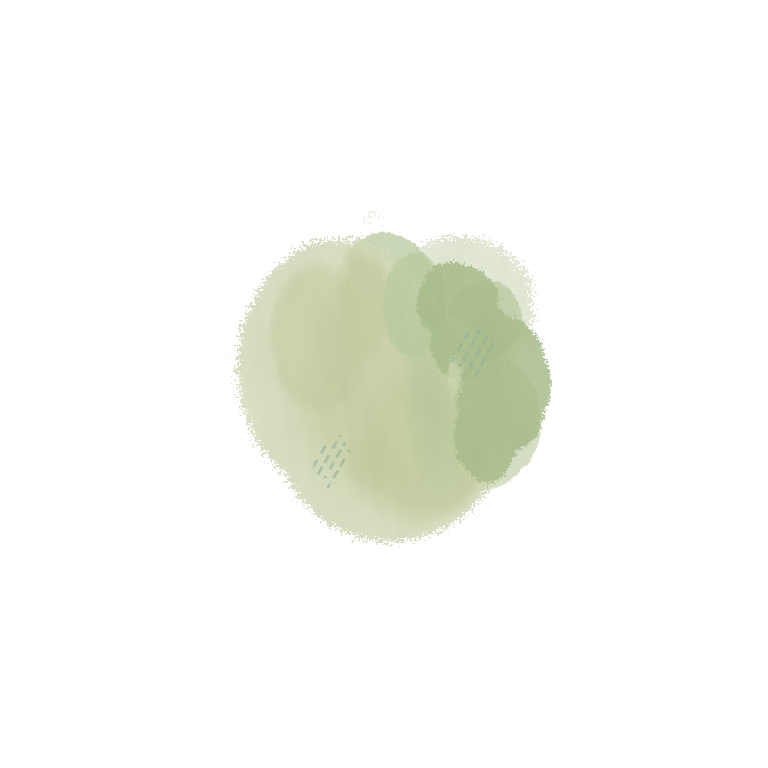
Give the GLSL for this background, as a three.js fragment shader.

```glsl
// A round watercolour blot of overlapping sage green washes on white paper.
// Each wash is an ellipse with a wobbling edge, broken up by cellular grain;
// vertical streaks tint the paint and two groups of slanted dashes lie on top.
varying vec2 vUv;

const vec3 PAPER = vec3(1.0);
const vec3 MIST = vec3(0.84, 0.87, 0.77);
const vec3 PALE = vec3(0.825, 0.85, 0.725);
const vec3 OLIVE = vec3(0.76, 0.79, 0.62);
const vec3 SAGE = vec3(0.72, 0.79, 0.62);
const vec3 LEAF = vec3(0.655, 0.73, 0.535);
const vec3 TEAL = vec3(0.56, 0.69, 0.62);

vec2 hash2(vec2 p) {
  vec3 q = fract(p.xyx * vec3(0.1031, 0.1030, 0.0973));
  q += dot(q, q.yzx + 33.33);
  return fract((q.xx + q.yz) * q.zy);
}

// Distance to the nearest scattered point, about 0 to 1
float cellular(vec2 p) {
  vec2 cell = floor(p);
  float nearest = 2.0;
  for (int j = -1; j <= 1; j++) {
    for (int i = -1; i <= 1; i++) {
      vec2 c = cell + vec2(float(i), float(j));
      nearest = min(nearest, length(c + hash2(c) - p));
    }
  }
  return min(nearest, 1.0);
}

// Layered sines, about -1 to 1
float ripple(vec2 p) {
  float sum = 0.0;
  float gain = 0.5;
  for (int i = 0; i < 4; i++) {
    sum += gain * sin(p.x + 1.7 * sin(p.y)) * cos(p.y * 0.9 + 0.6);
    p = mat2(1.5, 1.1, -1.1, 1.5) * p + 2.3;
    gain *= 0.6;
  }
  return sum;
}

// Approximate signed distance to an ellipse
float ellipse(vec2 p, vec2 center, vec2 radius) {
  return (length((p - center) / radius) - 1.0) * min(radius.x, radius.y);
}

// Paint coverage: dryness is the width of the broken rim
float wash(float dist, float dryness, float grain) {
  return smoothstep(-0.0012, 0.0012, -dist + (grain - 0.5) * dryness);
}

// Soft-rimmed tint for the inner variations
float bloom(float dist, float softness, float grain) {
  return smoothstep(softness, -softness, dist + (0.5 - grain) * 0.012);
}

// Four parallel broken dashes, slanted to the upper right
float dashes(vec2 p, vec2 center, float spacing, float reach, float seed) {
  vec2 along = vec2(0.5, 0.866);
  vec2 q = p - center;
  q = vec2(dot(q, vec2(along.y, -along.x)), dot(q, along));
  float ink = 0.0;
  for (int i = 0; i < 4; i++) {
    float k = float(i);
    vec2 rnd = hash2(vec2(k + seed, seed * 3.0));
    float halfLength = reach * (0.55 + 0.45 * rnd.x);
    vec2 d = q - vec2((k - 1.5) * spacing, (rnd.y - 0.5) * reach * 0.7);
    d.y -= clamp(d.y, -halfLength, halfLength);
    float gaps = smoothstep(-0.55, 0.1, sin(q.y * 330.0 + k * 2.1) + 0.5 * sin(q.y * 790.0 + k));
    ink = max(ink, gaps * smoothstep(0.0026, 0.0010, length(d)));
  }
  return ink;
}

void main() {
  vec2 p = vUv;
  float grain = 0.65 * cellular(p * 340.0) + 0.5 * cellular(p * 170.0 + 9.0);
  vec2 w = p + 0.004 * vec2(ripple(p * 45.0), ripple(p * 45.0 + 5.0));
  float streak = ripple(vec2(p.x * 65.0, p.y * 13.0));
  vec3 color = PAPER;

  // Dry outer fringe and a few flecks above
  float fringe = wash(ellipse(w, vec2(0.599, 0.598), vec2(0.097, 0.094)), 0.028, grain);
  float flecks = wash(ellipse(w, vec2(0.484, 0.716), vec2(0.020, 0.012)) + 0.011, 0.04, grain);
  color = mix(color, MIST, max(fringe * 0.75, flecks * 0.4));

  // Wet lobes around the rim
  color = mix(color, MIST, wash(ellipse(w, vec2(0.612, 0.453), vec2(0.094)), 0.003, grain));
  color = mix(color, SAGE, 0.75 * wash(ellipse(w, vec2(0.632, 0.583), vec2(0.050)), 0.004, grain));
  color = mix(color, SAGE, 0.75 * wash(ellipse(w, vec2(0.501, 0.635), vec2(0.062)), 0.004, grain));

  // Broad pale body
  float body = min(ellipse(w, vec2(0.443, 0.522), vec2(0.134, 0.167)),
                   ellipse(w, vec2(0.508, 0.453), vec2(0.154, 0.159)));
  color = mix(color, PALE, 0.9 * wash(body, 0.022, grain));
  float inside = smoothstep(0.0, -0.025, body);

  // Olive tints within the body
  color = mix(color, OLIVE, 0.65 * inside * bloom(ellipse(w, vec2(0.495, 0.490), vec2(0.105, 0.135)), 0.035, grain));
  color = mix(color, OLIVE, 0.55 * inside * bloom(ellipse(w, vec2(0.414, 0.560), vec2(0.063, 0.095)), 0.008, grain));
  color = mix(color, OLIVE, 0.65 * inside * bloom(ellipse(w, vec2(0.475, 0.612), vec2(0.030, 0.075)), 0.006, grain));
  color = mix(color, OLIVE, 0.75 * inside * bloom(ellipse(w, vec2(0.560, 0.414), vec2(0.090, 0.098)), 0.030, grain));
  color = mix(color, OLIVE, 0.35 * inside * bloom(ellipse(w, vec2(0.484, 0.397), vec2(0.033)), 0.004, grain));
  color = mix(color, SAGE, 0.55 * inside * bloom(ellipse(w, vec2(0.575, 0.500), vec2(0.040, 0.130)), 0.012, grain));

  // Deeper green on the right
  color = mix(color, SAGE, 0.7 * wash(ellipse(w, vec2(0.540, 0.603), vec2(0.042, 0.068)), 0.003, grain));
  float deep = min(ellipse(w, vec2(0.655, 0.499), vec2(0.0625, 0.091)), ellipse(w, vec2(0.634, 0.434), vec2(0.042, 0.062)));
  deep = min(deep, min(ellipse(w, vec2(0.595, 0.607), vec2(0.052, 0.052)), ellipse(w, vec2(0.615, 0.557), vec2(0.055))));
  color = mix(color, LEAF, 0.85 * wash(deep, 0.010, grain));
  color = mix(color, PALE, 0.6 * bloom(ellipse(w, vec2(0.592, 0.510), vec2(0.008, 0.022)), 0.003, grain));

  // Pigment streaks and paper grain, only where there is paint
  float painted = smoothstep(0.0, 0.15, 1.0 - color.b);
  color += painted * (0.014 * streak + 0.018 * (grain - 0.5));

  // Slanted dashes
  float ink = max(dashes(p, vec2(0.612, 0.535), 0.012, 0.036, 2.0), dashes(p, vec2(0.431, 0.402), 0.010, 0.029, 7.0));
  gl_FragColor = vec4(mix(color, TEAL, 0.6 * ink), 1.0);
}
```
